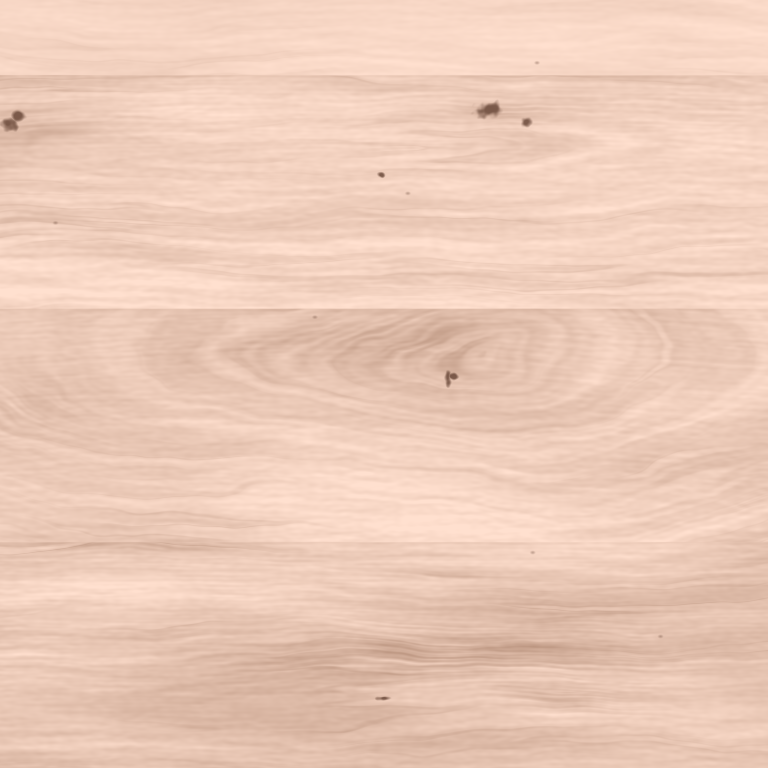
A Shadertoy shader for this texture:

```glsl
const vec3 LIGHT = vec3(0.990, 0.865, 0.797);
const vec3 DARK = vec3(0.780, 0.635, 0.555);
const vec3 KNOT = vec3(0.41, 0.28, 0.22);
const float PLANK_HEIGHT = 0.304;
const float PLANK_OFFSET = 0.010;

// Grain centre (xy) and its flattening to the left and right (zw), per plank
const vec4 GRAIN[4] = vec4[4](
    vec4(0.75, 0.09, 0.03, 0.05), vec4(0.63, 0.545, 0.23, 0.34),
    vec4(0.53, 0.810, 0.07, 0.10), vec4(1.20, 1.12, 0.03, 0.03));

// Knots: centre (xy) and radii (zw)
const vec4 KNOTS[8] = vec4[8](
    vec4(0.634, 0.857, 0.020, 0.009), vec4(0.686, 0.842, 0.008, 0.006),
    vec4(0.010, 0.838, 0.011, 0.008), vec4(0.024, 0.850, 0.008, 0.008),
    vec4(0.583, 0.508, 0.004, 0.011), vec4(0.589, 0.510, 0.007, 0.004),
    vec4(0.496, 0.772, 0.005, 0.004), vec4(0.500, 0.091, 0.008, 0.003));

// Soft stains: centre (xy) and radii (zw)
const vec4 STAINS[9] = vec4[9](
    vec4(0.46, 0.555, 0.14, 0.040), vec4(0.58, 0.540, 0.06, 0.040),
    vec4(0.75, 0.090, 0.09, 0.016), vec4(0.19, 0.289, 0.12, 0.006),
    vec4(0.56, 0.252, 0.09, 0.007), vec4(0.05, 0.830, 0.08, 0.018),
    vec4(0.66, 0.853, 0.09, 0.015), vec4(0.02, 0.470, 0.10, 0.060),
    vec4(0.55, 0.150, 0.30, 0.035));

vec2 hash2(vec2 p) {
    vec3 q = fract(p.xyx * vec3(0.1031, 0.1030, 0.0973));
    q += dot(q, q.yzx + 33.33);
    return fract((q.xx + q.yz) * q.zy);
}

float cornerSlope(vec2 cell, vec2 offset) {
    return dot(hash2(cell) * 2.0 - 1.0, offset);
}

float gradientNoise(vec2 p) {
    vec2 i = floor(p), f = p - i;
    vec2 u = f * f * f * (f * (f * 6.0 - 15.0) + 10.0);
    vec2 e = vec2(1.0, 0.0);
    return mix(
        mix(cornerSlope(i, f), cornerSlope(i + e, f - e), u.x),
        mix(cornerSlope(i + e.yx, f - e.yx), cornerSlope(i + 1.0, f - 1.0), u.x), u.y);
}

float plankCoord(float y) {
    return (y + PLANK_OFFSET) / PLANK_HEIGHT;
}

// Distance across the rings, flattened along the plank
float ringDistance(vec2 p, vec4 grain, float warp, float seed) {
    vec2 d = p - grain.xy;
    d.y += 0.060 * warp * gradientNoise(p * vec2(3.0, 6.0) + seed);
    d.y += 0.016 * warp * gradientNoise(p * vec2(10.0, 22.0) + seed);
    d.x *= d.x < 0.0 ? grain.z : grain.w;
    return length(d) + 0.004 * warp * gradientNoise(p * vec2(28.0, 50.0) + seed);
}

// Thin line where the noise crosses zero
float vein(float n, float width) {
    return 1.0 - smoothstep(0.0, width, abs(n));
}

float grainTone(vec2 p, float ring, float seed) {
    float along = p.x + 0.6 * p.y + seed;
    float cloud = gradientNoise(p * vec2(2.5, 7.0) + seed);
    float broad = gradientNoise(vec2(along * 2.0, ring * 17.0 + seed));
    float bands = gradientNoise(vec2(along * 2.5, ring * 55.0 + seed));
    float fine = gradientNoise(vec2(along * 5.0, ring * 135.0 + seed));
    float fibre = gradientNoise(vec2(p.x * 13.0, p.y * 190.0 + 40.0 * ring) + seed);
    float speckle = gradientNoise(p * vec2(70.0, 190.0) + seed);
    float lines = vein(bands + 0.3 * fine, 0.10) * smoothstep(-0.15, 0.3, broad);
    return 0.28 * cloud + 0.36 * broad + 0.28 * bands + 0.27 * fine
        + 0.20 * fibre + 0.13 * speckle + 0.19 * lines;
}

float stainTone(vec2 p, float row, float ring, float seed) {
    float streak = 0.8 + 1.5 * gradientNoise(vec2(p.x * 9.0 + seed, ring * 150.0));
    streak += 1.2 * gradientNoise(vec2(p.y * 16.0 + seed, ring * 260.0));
    float tone = 0.0;
    for (int i = 0; i < 9; i++) {
        vec2 d = (p - STAINS[i].xy) / STAINS[i].zw;
        float inPlank = float(floor(plankCoord(STAINS[i].y)) == row);
        tone += inPlank * exp(-dot(d, d)) * streak;
    }
    return 0.46 * tone / (1.0 + 0.15 * abs(tone));
}

float knotMask(vec2 p) {
    float rough = 1.1 * gradientNoise(p * 75.0) + 0.4 * gradientNoise(p * 150.0);
    float mask = 0.0;
    for (int i = 0; i < 8; i++) {
        float d = length((p - KNOTS[i].xy) / KNOTS[i].zw) + rough;
        mask = max(mask, 1.0 - smoothstep(0.3, 1.2, d));
    }
    return mask;
}

// Sparse small pits, one chance per cell
float pitMask(vec2 p, float cells) {
    vec2 cell = floor(p * cells), h = hash2(cell + 7.0);
    vec2 d = (fract(p * cells) - 0.2 - 0.6 * h) * vec2(0.7, 1.0);
    float chance = step(0.93, hash2(cell + 51.0).x);
    return chance * (1.0 - smoothstep(0.0, 0.03, length(d)));
}

vec3 plankColor(vec2 p, float row) {
    float seed = row * 17.3 + 3.1;
    float warp = row == 1.0 ? 1.0 : 0.65;
    float ring = ringDistance(p, GRAIN[int(row)], warp, seed);
    float height = plankCoord(p.y) - row;
    float tone = 0.37 - 0.095 * row;
    tone += (row > 0.5 ? 0.22 : -0.16) * (height - 0.5);
    tone += grainTone(p, ring, seed) * (row > 2.5 ? 0.5 : 1.0);
    tone += (row > 2.5 ? 0.09 : 0.0) + stainTone(p, row, ring, seed);
    tone += 0.10 * smoothstep(0.98, 1.0, height);
    return mix(LIGHT, DARK, clamp(tone, -0.06, 1.35));
}

void mainImage(out vec4 fragColor, in vec2 fragCoord) {
    vec2 p = fragCoord / iResolution.xy;
    // Blend the two nearest planks across their seam
    float coord = plankCoord(p.y);
    float seam = floor(coord + 0.5);
    float blur = 1.0 / (iResolution.y * PLANK_HEIGHT);
    float side = smoothstep(-blur, blur, coord - seam);
    vec3 color = mix(plankColor(p, max(seam - 1.0, 0.0)), plankColor(p, min(seam, 3.0)), side);
    // Knots and pits
    color = mix(color, KNOT, 0.85 * knotMask(p));
    color = mix(color, KNOT, 0.35 * pitMask(p, 9.0));
    fragColor = vec4(color, 1.0);
}
```
